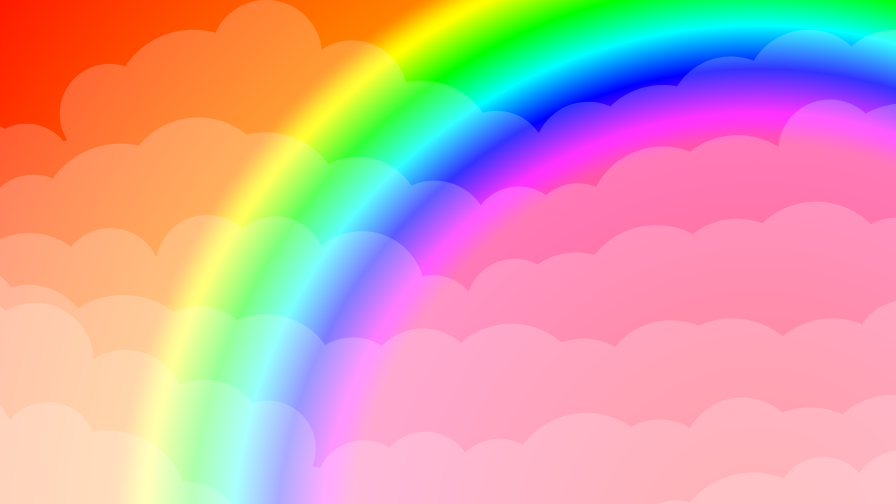
Write a Shadertoy shader that draws this background.

```glsl
// A soft rainbow arch over a warm sky, veiled by stacked translucent clouds.
// Sky and rainbow are colour ramps over the distance to one centre; each cloud
// layer is a union of jittered discs riding on a ridge built from cosines.

const float PI = 3.14159265;

// Rainbow: centre (x as a share of the width) and ring radii in canvas heights
const vec2 ARCH_CENTER = vec2(0.846, -0.093);
const float YELLOW_RADIUS = 1.215;
const float MAGENTA_RADIUS = 0.87;
const float OUTER_FADE = 0.075;
const float INNER_FADE = 0.07;

// Sky outside and inside the arch
const vec3 SKY_ORANGE = vec3(1.0, 0.50, 0.0);
const vec3 SKY_RED = vec3(1.0, 0.10, 0.0);
const vec3 SKY_PINK = vec3(1.0, 0.18, 0.56);
const vec3 SKY_ROSE = vec3(1.0, 0.08, 0.15);
const float RED_RADIUS = 1.86;
const float ROSE_RADIUS = 0.14;

// Clouds
const int LAYERS = 6;
const float LAYER_TOP = 0.87;
const float LAYER_STEP = 0.165;
const float CLOUD_OPACITY = 0.2;
const vec3 CLOUD_COLOR = vec3(1.0);
const float PUFF_SPACING = 0.155;
const float PUFF_MIN_RADIUS = 0.095;
const float PUFF_RADIUS_RANGE = 0.075;
const float PUFF_JITTER = 0.05;
const float FILL_DEPTH = 0.085;

// Strength of the first four cosine harmonics of each ridge
const vec4 RIDGE_WAVES[LAYERS] = vec4[LAYERS](
    vec4(0.0, 0.032, -0.089, -0.039),
    vec4(-0.015, 0.045, -0.053, -0.034),
    vec4(0.0, 0.044, -0.028, -0.025),
    vec4(0.029, 0.041, 0.0, 0.007),
    vec4(0.069, 0.080, 0.033, 0.006),
    vec4(0.039, 0.082, 0.018, 0.028));

vec3 hash3(vec2 cell) {
    vec3 k = vec3(dot(cell, vec2(127.1, 311.7)),
                  dot(cell, vec2(269.5, 183.3)),
                  dot(cell, vec2(419.2, 371.9)));
    return fract(sin(k) * 43758.5);
}

vec3 hueColor(float hue) {
    vec3 wheel = mod(hue * 6.0 + vec3(0.0, 4.0, 2.0), 6.0);
    return clamp(abs(wheel - 3.0) - 1.0, 0.0, 1.0);
}

// Rainbow and sky colour at a distance from the arch centre
vec3 skyColor(float radius) {
    float band = (YELLOW_RADIUS - radius) / (YELLOW_RADIUS - MAGENTA_RADIUS);
    vec3 color = hueColor(mix(1.0, 5.0, clamp(band, 0.0, 1.0)) / 6.0);

    float outerEdge = YELLOW_RADIUS + OUTER_FADE;
    float innerEdge = MAGENTA_RADIUS - INNER_FADE;
    vec3 outside = mix(SKY_ORANGE, SKY_RED,
        clamp((radius - outerEdge) / (RED_RADIUS - outerEdge), 0.0, 1.0));
    vec3 inside = mix(SKY_ROSE, SKY_PINK,
        clamp((radius - ROSE_RADIUS) / (innerEdge - ROSE_RADIUS), 0.0, 1.0));

    color = mix(color, outside, smoothstep(YELLOW_RADIUS, outerEdge, radius));
    return mix(inside, color, smoothstep(innerEdge, MAGENTA_RADIUS, radius));
}

float ridgeHeight(float x, int layer, float aspect) {
    vec4 waves = cos(PI * x / aspect * vec4(1.0, 2.0, 3.0, 4.0));
    return LAYER_TOP - LAYER_STEP * float(layer) + dot(RIDGE_WAVES[layer], waves);
}

// Signed distance to one cloud layer: filled ground plus nearby puffs
float cloudDistance(vec2 p, int layer, float aspect) {
    float dist = p.y - ridgeHeight(p.x, layer, aspect) + FILL_DEPTH;
    float nearest = floor(p.x / PUFF_SPACING);
    for (int i = -2; i <= 2; i++) {
        float index = nearest + float(i);
        vec3 rnd = hash3(vec2(index, float(layer)));
        float x = (index + 0.5) * PUFF_SPACING + (rnd.x - 0.5) * PUFF_JITTER;
        float radius = PUFF_MIN_RADIUS + PUFF_RADIUS_RANGE * rnd.y * rnd.y;
        float top = ridgeHeight(x, layer, aspect) + (rnd.z - 0.5) * PUFF_JITTER;
        dist = min(dist, length(p - vec2(x, top - radius)) - radius);
    }
    return dist;
}

void mainImage(out vec4 fragColor, in vec2 fragCoord) {
    float aspect = iResolution.x / iResolution.y;
    vec2 p = fragCoord / iResolution.y;
    float pixel = 1.0 / iResolution.y;

    vec3 color = skyColor(length(p - ARCH_CENTER * vec2(aspect, 1.0)));

    // Each layer lightens everything below its ridge
    for (int layer = 0; layer < LAYERS; layer++) {
        float cover = clamp(0.5 - cloudDistance(p, layer, aspect) / pixel, 0.0, 1.0);
        color = mix(color, CLOUD_COLOR, CLOUD_OPACITY * cover);
    }
    fragColor = vec4(color, 1.0);
}
```
